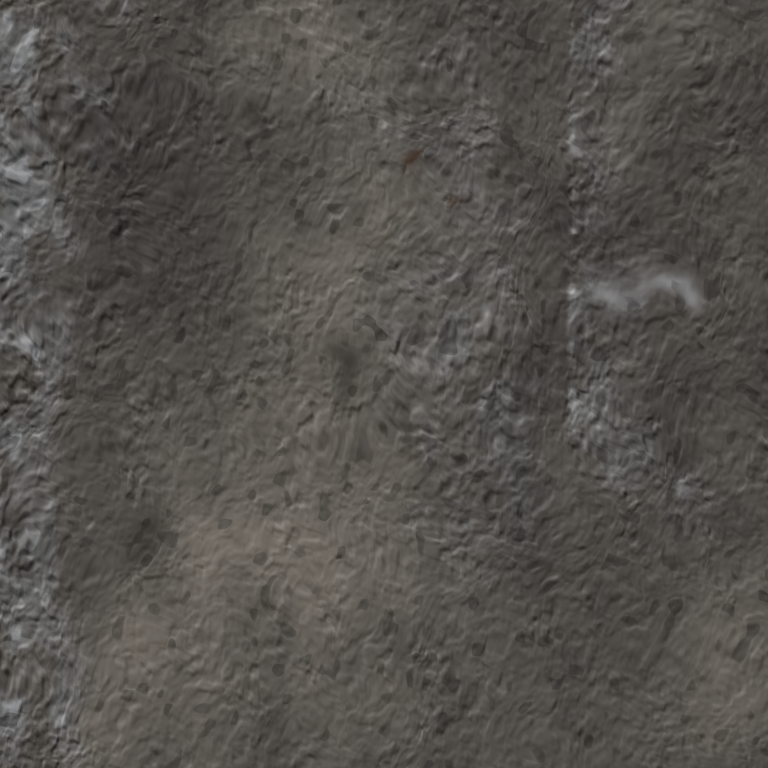
This texture is drawn by a Shadertoy shader. Its source:

```glsl
vec3 hash3(vec2 cell) {
    vec3 q = vec3(dot(cell, vec2(127.1, 311.7)), dot(cell, vec2(269.5, 183.3)), dot(cell, vec2(419.2, 371.9)));
    return fract(sin(q) * 43758.545);
}

// Smooth cellular noise: random cell tones blended by distance
float cells(vec2 p) {
    vec2 base = floor(p), local = fract(p);
    float tone = 0.0, total = 0.0;
    for (int y = -1; y <= 1; y++)
    for (int x = -1; x <= 1; x++) {
        vec2 offset = vec2(x, y);
        vec3 rnd = hash3(base + offset);
        vec2 d = offset + 0.15 + 0.7 * rnd.xy - local;
        float weight = exp(-6.0 * dot(d, d));
        tone += weight * rnd.z;
        total += weight;
    }
    return tone / total;
}

float clouds(vec2 p) {
    float sum = 0.0, amp = 0.55;
    for (int i = 0; i < 3; i++) {
        sum += amp * cells(p);
        p = mat2(1.6, 1.2, -1.2, 1.6) * p + 7.3;
        amp *= 0.5;
    }
    return sum / 0.9625;
}

float blob(vec2 p, vec2 center, vec2 size) {
    vec2 q = (p - center) / size;
    return exp(-dot(q, q));
}

float grainHeight(vec2 p) {
    return cells(p) + 0.5 * cells(p * 1.9 + 5.0);
}

void mainImage(out vec4 fragColor, in vec2 fragCoord) {
    vec2 uv = fragCoord / iResolution.xy;
    vec2 warp = vec2(clouds(uv * 7.0), clouds(uv * 7.0 + 19.0)) - 0.5;
    vec2 p = uv + 0.14 * warp;
    float mottle = clouds(uv * vec2(13.0, 9.0) + 31.0) - 0.5;
    float patches = clouds(uv * vec2(26.0, 20.0) + 3.0);

    // Warm plaster over dark stone
    float warm = 0.2 + 0.55 * mottle;
    warm += 0.65 * blob(p, vec2(0.34, 0.30), vec2(0.17, 0.20));
    warm += 0.42 * blob(p, vec2(0.45, 0.62), vec2(0.13, 0.24));
    warm += 0.38 * blob(p, vec2(0.41, 0.96), vec2(0.16, 0.15));
    warm += 0.42 * blob(p, vec2(0.18, 0.06), vec2(0.14, 0.17));
    warm += 0.45 * blob(p, vec2(1.00, 0.13), vec2(0.10, 0.13));
    warm += 0.30 * blob(p, vec2(0.86, 0.93), vec2(0.06, 0.13));
    warm += 0.18 * blob(p, vec2(0.58, 0.12), vec2(0.16, 0.20));
    warm -= 0.16 * blob(p, vec2(0.19, 0.86), vec2(0.10, 0.30));
    vec3 color = mix(vec3(0.250, 0.239, 0.229), vec3(0.445, 0.422, 0.390), clamp(warm, 0.0, 1.0));

    // Cool worn streaks running down the wall
    float edge = 0.085 + 0.03 * sin(uv.y * 5.0 + 2.5);
    float leftStreak = 1.0 - smoothstep(edge - 0.05, edge + 0.06, p.x);
    float column = smoothstep(0.737, 0.747, uv.x + 0.015 * warp.y) * (1.0 - smoothstep(0.77, 0.87, p.x));
    column *= smoothstep(0.34, 0.42, p.y);
    float middle = blob(p, vec2(0.59, 0.52), vec2(0.08, 0.27)) + 0.5 * blob(p, vec2(0.52, 0.86), vec2(0.13, 0.12));
    float cool = leftStreak + 0.7 * column + 0.6 * middle;
    cool += 0.7 * blob(p, vec2(0.88, 0.36), vec2(0.06, 0.05));
    cool = clamp(cool, 0.0, 1.0);
    float worn = cool * smoothstep(0.25, 0.68, patches);
    color = mix(color, vec3(0.415, 0.418, 0.422), 0.75 * worn);

    // Embossed grain, strongest on the worn stone
    vec2 grain = mat2(0.94, 0.34, -0.34, 0.94) * uv * vec2(92.0, 76.0) + 4.0 * warp;
    float relief = grainHeight(grain) - grainHeight(grain + vec2(0.34, -0.32));
    float rough = clamp(cool + 0.5 * smoothstep(0.5, 0.7, patches), 0.0, 1.0);
    color += relief * mix(0.09, 0.22, rough);

    // Pale flecks and chips
    float fleck = smoothstep(0.58, 0.82, cells(grain * vec2(0.72, 0.60) + 40.0));
    color += vec3(0.120, 0.124, 0.130) * fleck * (cool * smoothstep(0.4, 0.65, patches) + 0.06);
    float chip = blob(p, vec2(0.82, 0.635), vec2(0.025)) + blob(p, vec2(0.86, 0.612), vec2(0.02, 0.014));
    chip += 0.7 * blob(p, vec2(0.895, 0.37), vec2(0.022, 0.016));
    color = mix(color, vec3(0.57, 0.57, 0.58), 0.8 * clamp(chip, 0.0, 1.0));
    float ridge = blob(uv, vec2(0.746 + 0.004 * warp.x, 0.66), vec2(0.004, 0.16));
    color += 0.13 * ridge * smoothstep(0.35, 0.6, cells(uv * vec2(30.0, 65.0)));

    // Dark stains and small pits
    float stain = blob(p, vec2(0.445, 0.50), vec2(0.026, 0.030)) + 0.6 * blob(p, vec2(0.435, 0.45), vec2(0.022, 0.026));
    stain += 0.7 * blob(p, vec2(0.56, 0.805), vec2(0.032, 0.022)) + 0.6 * blob(p, vec2(0.65, 0.785), vec2(0.025, 0.035));
    stain += 0.7 * blob(p, vec2(0.17, 0.29), vec2(0.032, 0.04));
    color = mix(color, vec3(0.225, 0.216, 0.198), 0.85 * clamp(stain, 0.0, 1.0));
    float pit = 1.0 - smoothstep(0.08, 0.24, cells(grain * 0.8 + 70.0));
    color *= 1.0 - 0.20 * pit;

    // Rust traces
    float rust = blob(p, vec2(0.53, 0.75), vec2(0.010, 0.014)) + 0.7 * blob(p, vec2(0.56, 0.727), vec2(0.012, 0.009));
    color = mix(color, vec3(0.25, 0.17, 0.13), 0.7 * clamp(rust, 0.0, 1.0));

    fragColor = vec4(clamp(color, 0.0, 1.0), 1.0);
}
```
